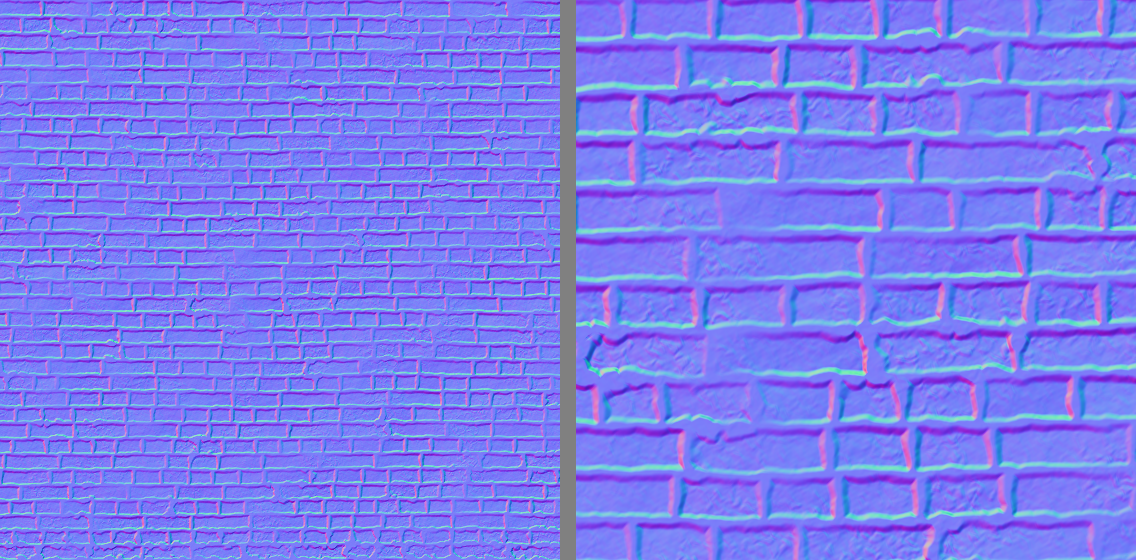
Left: the whole. Right: its middle third, enlarged.
Write a WebGL 2 fragment shader that draws this texture map.

```glsl
#version 300 es
precision highp float;

uniform vec2 u_resolution;
out vec4 fragColor;

const float ROWS = 35.0;         // brick courses down the canvas
const float PAIR_LENGTH = 3.27;  // one long brick or two short ones, in course heights
const float GAP = 0.035;         // half the mortar width
const float CORNER = 0.1;

vec2 hash2(vec2 p) {
    vec3 q = fract(p.xyx * vec3(0.1031, 0.1030, 0.0973));
    q += dot(q, q.yzx + 33.33);
    return fract((q.xx + q.yz) * q.zy);
}

// Cellular noise: distance to the nearest scattered point
float cellDistance(vec2 p) {
    vec2 cell = floor(p);
    float nearest = 4.0;
    for (int y = -1; y <= 1; y++) {
        for (int x = -1; x <= 1; x++) {
            vec2 id = cell + vec2(x, y);
            vec2 delta = id + hash2(id) - p;
            nearest = min(nearest, dot(delta, delta));
        }
    }
    return sqrt(nearest);
}

// Layered sines, each turned and doubled in frequency
float waves(vec2 p) {
    float sum = 0.0;
    float amplitude = 0.55;
    for (int i = 0; i < 3; i++) {
        p = mat2(1.6, 1.2, -1.2, 1.6) * p + 1.7;
        sum += amplitude * sin(p.x + 1.3 * sin(p.y));
        amplitude *= 0.55;
    }
    return sum;
}

float jointPosition(float index, float row) {
    return index + 0.22 * (hash2(vec2(index, row) + 50.0).x - 0.5);
}

// xy: position from the brick centre, zw: half size
vec4 brickAt(vec2 p) {
    float row = floor(p.y);
    float x = p.x / PAIR_LENGTH + hash2(vec2(row, 7.0)).x;
    float index = floor(x);
    if (x < jointPosition(index, row)) index -= 1.0;
    else if (x > jointPosition(index + 1.0, row)) index += 1.0;
    float left = jointPosition(index, row);
    float right = jointPosition(index + 1.0, row);

    // Courses alternate between mostly long and mostly short bricks
    float splitChance = mod(row, 2.0) < 0.5 ? 0.15 : 0.82;
    vec2 random = hash2(vec2(index, row) + 131.0);
    if (random.x < splitChance) {
        float middle = mix(left, right, 0.44 + 0.12 * random.y);
        if (x < middle) right = middle;
        else left = middle;
    }
    float centre = 0.5 * (left + right);
    return vec4((x - centre) * PAIR_LENGTH, p.y - row - 0.5,
                0.5 * (right - left) * PAIR_LENGTH, 0.5);
}

float roundedBox(vec2 p, vec2 halfSize, float radius) {
    vec2 q = abs(p) - halfSize + radius;
    return length(max(q, 0.0)) + min(max(q.x, q.y), 0.0) - radius;
}

float wallHeight(vec2 p, float wear) {
    // Uneven courses and ragged outlines
    vec2 wobble = vec2(waves(p * 1.3), waves(p * 1.1 + 9.0));
    vec2 ragged = vec2(waves(p * 3.7 + 5.0), waves(p * 3.3 + 2.0));
    vec2 bent = p + 0.04 * wobble + 0.016 * ragged;
    bent.y += 0.09 * waves(p * 0.1);
    vec4 brick = brickAt(bent);
    float edge = roundedBox(brick.xy, brick.zw - GAP, CORNER);

    // Chipped rims, broken patches and partly filled joints
    vec2 crumbled = p + 0.13 * wobble + 0.07 * ragged;
    float patches = smoothstep(0.3, 0.05, cellDistance(crumbled * 0.2 + 40.0));
    float damage = max(0.8 * wear, 0.6 * patches);
    edge += (0.04 + 0.25 * damage) * smoothstep(0.6, 0.1, cellDistance(crumbled * 1.6));
    float bevel = 0.14 + 0.05 * brick.y / brick.w;
    float face = smoothstep(0.0, bevel, -edge);
    float depth = 0.092 + 0.05 * waves(p * 0.35 + 3.0);

    // Slightly tilted bricks
    vec2 tilt = hash2(floor((bent - brick.xy) * 8.0 + 0.5)) - vec2(0.35, 0.5);
    float lean = dot(tilt * vec2(0.08, 0.1), brick.xy);

    // Pits and fine grain on the painted surface
    float roughness = 0.35 + smoothstep(-0.4, 0.7, waves(p * 0.5)) + 0.5 * damage;
    float pits = smoothstep(0.5, 0.08, cellDistance(p * 3.6 + ragged * 0.5 + 17.0));
    float grain = 0.006 * waves(p * 5.0) + 0.004 * ragged.x;
    float surface = grain * (0.6 + 0.5 * roughness) - 0.013 * roughness * pits;
    return (depth + lean) * face + (0.3 + 0.7 * face) * surface;
}

void main() {
    vec2 uv = gl_FragCoord.xy / u_resolution;
    // Courses grow slightly taller toward the top
    vec2 p = ROWS * vec2(uv.x, uv.y * (1.06 - 0.06 * uv.y));
    float wear = smoothstep(0.08, 0.0, uv.y);

    // Surface slope by central differences
    vec2 stepSize = vec2(0.036, 0.0);
    vec2 slope = vec2(
        wallHeight(p + stepSize.xy, wear) - wallHeight(p - stepSize.xy, wear),
        wallHeight(p + stepSize.yx, wear) - wallHeight(p - stepSize.yx, wear));
    slope /= 2.0 * stepSize.x;

    // Green points downward
    vec3 normal = normalize(vec3(-slope.x, slope.y, 1.0));
    vec3 tint = vec3(0.97, 0.98, 0.975);
    fragColor = vec4((0.5 + 0.5 * normal) * tint, 1.0);
}
```
